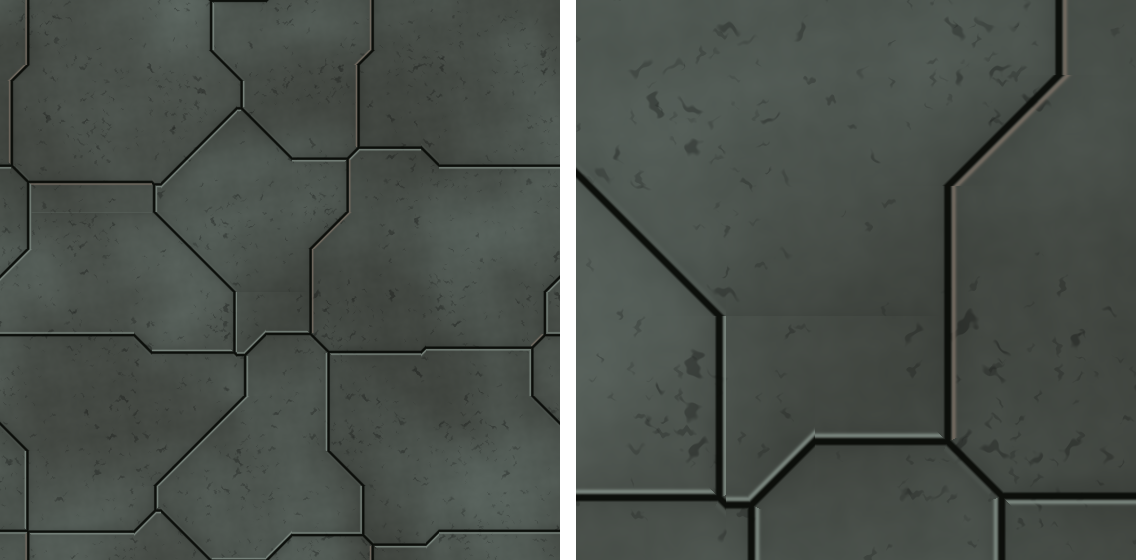
Left: the whole. Right: its middle third, enlarged.
A WebGL 2 fragment shader for this texture:

```glsl
#version 300 es
precision highp float;

uniform vec2 u_resolution;
out vec4 fragColor;

vec2 hash(vec2 p) {
  vec3 q = fract(p.xyx * vec3(0.1031, 0.1030, 0.0973));
  q += dot(q, q.yzx + 33.33);
  return fract((q.xx + q.yz) * q.zy);
}

// Layered, rotated and warped sines, centred on zero
float clouds(vec2 p) {
  float sum = 0.0, amp = 0.6;
  for (int i = 0; i < 5; i++) {
    p = mat2(0.8, 0.6, -0.6, 0.8) * p * 1.5 + 1.7;
    p += 0.5 * sin(p.yx * 0.8 + 2.0);
    sum += amp * sin(p.x) * sin(p.y);
    amp *= 0.55;
  }
  return sum;
}

// Panel centres repeat every three cells, so the plating tiles
vec2 panelHash(vec2 id) {
  return hash(mod(id, 3.0) + 17.0);
}

vec2 panelSeed(vec2 id) {
  return id + 0.08 + 0.84 * panelHash(id);
}

float manhattan(vec2 d) {
  return abs(d.x) + abs(d.y);
}

// Manhattan Voronoi: distance to the nearest seam, its outward normal and both panels
float seamDistance(vec2 p, out vec2 normal, out vec2 own, out vec2 other) {
  vec2 base = floor(p);
  float nearest = 1e3;
  for (int y = -2; y <= 2; y++)
    for (int x = -2; x <= 2; x++) {
      vec2 id = base + vec2(x, y);
      float d = manhattan(p - panelSeed(id));
      if (d < nearest) { nearest = d; own = id; }
    }

  float seam = 1e3;
  normal = vec2(0.0, 1.0);
  other = own;
  vec2 ownSide = sign(p - panelSeed(own));
  for (int y = -2; y <= 2; y++)
    for (int x = -2; x <= 2; x++) {
      vec2 id = base + vec2(x, y);
      vec2 offset = p - panelSeed(id);
      vec2 slope = ownSide - sign(offset);
      float steepness = length(slope);
      if (steepness < 0.5) continue;
      float d = (manhattan(offset) - nearest) / steepness;
      if (d < seam) { seam = d; normal = slope / steepness; other = id; }
    }
  return seam;
}

// Small ragged pits, gathered in loose clusters
float pits(vec2 uv, float scale, float pixel) {
  vec2 p = uv * scale;
  p += 0.09 * sin(p.yx * 9.0) + 0.05 * sin(p.yx * 19.0 + 1.0);
  vec2 base = floor(p);
  float cover = 0.0;
  for (int y = -1; y <= 1; y++)
    for (int x = -1; x <= 1; x++) {
      vec2 id = base + vec2(x, y);
      vec2 place = hash(id + scale), kind = hash(id + scale + 71.0);
      float chance = 0.1 + 0.4 * smoothstep(0.0, 0.6, clouds(id / scale * 14.0 + 5.0));
      if (kind.x > chance) continue;
      float angle = 6.2832 * kind.y, c = cos(angle), s = sin(angle);
      vec2 d = mat2(c, s, -s, c) * (p - id - 0.15 - 0.7 * place);
      float size = 0.12 + 0.28 * place.x * place.y + 0.08 * place.y;
      float r = length(d * vec2(1.0, 2.6)) - size;
      float soft = 0.08 + pixel * scale;
      cover = max(cover, (0.45 + 0.55 * place.x) * (1.0 - smoothstep(-soft, soft, r)));
    }
  return cover;
}

void main() {
  float pixel = 1.0 / min(u_resolution.x, u_resolution.y);
  vec2 uv = gl_FragCoord.xy * pixel;

  vec2 normal, own, other;
  float seam = seamDistance(uv * 3.0, normal, own, other) / 3.0;

  // Weathered metal with a slight tint per panel
  float tone = smoothstep(-0.65, 1.05, clouds(uv * 6.0));
  vec3 color = mix(vec3(0.258, 0.277, 0.255), vec3(0.348, 0.388, 0.365), tone);
  color += 0.016 * (panelHash(own).x - 0.5);
  color += 0.009 * clouds(uv * 38.0) + 0.006 * clouds(uv * 130.0);

  // Pits
  color *= 1.0 - 0.28 * pits(uv, 44.0, pixel);
  color *= 1.0 - 0.2 * pits(uv, 80.0, pixel);

  // Soft shade beside the seams
  color *= 1.0 - 0.13 * exp(-seam / 0.009);

  // Lit rim on one side of each seam, warm or cool
  vec2 pair = panelHash(own) + panelHash(other);
  float facing = dot(normal, vec2(-0.8, 0.6)) * (fract(pair.x * 3.0) < 0.7 ? 1.0 : -1.0);
  float rim = exp(-pow((seam - 0.0037) / (0.0013 + 0.25 * pixel), 2.0));
  vec3 rimColor = mix(vec3(0.47, 0.43, 0.39), vec3(0.5, 0.55, 0.52), step(0.35, fract(pair.y * 5.0)));
  color = mix(color, rimColor, rim * smoothstep(0.0, 0.6, facing) * 0.85);

  // Dark groove
  float groove = 1.0 - smoothstep(0.0012 - 0.3 * pixel, 0.0026 + 0.6 * pixel, seam);
  color = mix(color, vec3(0.035, 0.045, 0.03), groove * 0.95);

  fragColor = vec4(color, 1.0);
}
```
